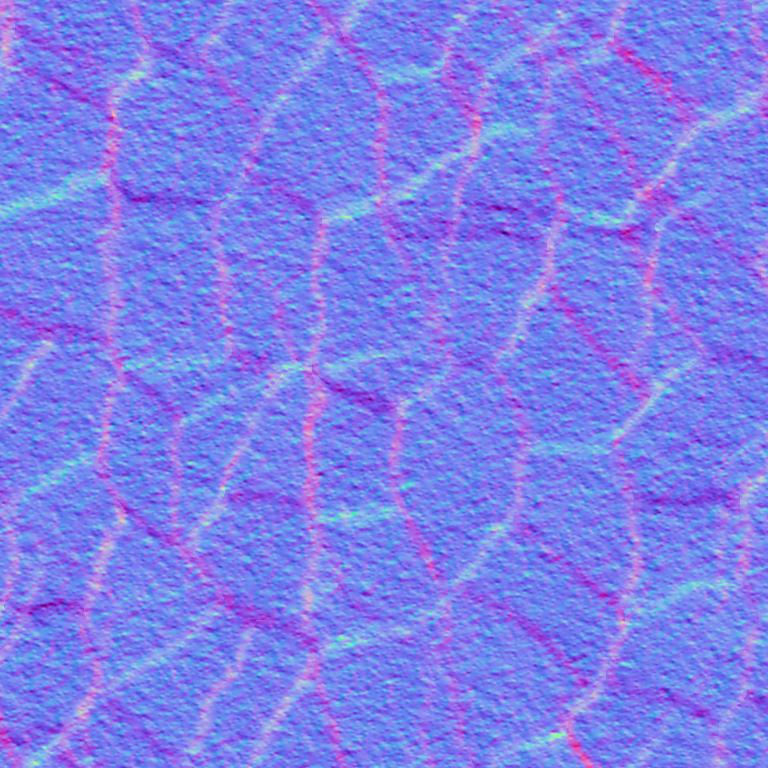
A Shadertoy shader for this texture map:

```glsl
// Tangent-space normal map of creased, finely grained leather.

vec2 hash2(vec2 p) {
    vec3 q = fract(p.xyx * vec3(0.1031, 0.1030, 0.0973));
    q += dot(q, q.yzx + 33.33);
    return fract((q.xx + q.yz) * q.zy);
}

// Slope of randomly raised and sunken round bumps, one per grid cell.
vec2 bumpSlope(vec2 p) {
    vec2 cell = floor(p), slope = vec2(0.0);
    for (int y = -1; y <= 1; y++)
    for (int x = -1; x <= 1; x++) {
        vec2 id = cell + vec2(x, y);
        vec2 d = p - id - hash2(id);
        float height = 2.0 * hash2(id + 71.7).x - 1.0;
        slope += 10.0 * height * d * exp(-5.0 * dot(d, d));
    }
    return slope;
}

// Slope of the creases between Voronoi cells; every crease faces right.
vec2 creaseSlope(vec2 p, float width) {
    vec2 cell = floor(p), nearId = cell, nearest = vec2(0.0);
    float best = 9.0;
    for (int y = -1; y <= 1; y++)
    for (int x = -1; x <= 1; x++) {
        vec2 id = cell + vec2(x, y);
        vec2 d = id + 0.05 + 0.9 * hash2(id) - p;
        if (dot(d, d) < best) {
            best = dot(d, d);
            nearest = d;
            nearId = id;
        }
    }
    vec2 slope = vec2(0.0);
    float total = 0.0;
    for (int y = -2; y <= 2; y++)
    for (int x = -2; x <= 2; x++) {
        if (x == 0 && y == 0) continue;
        vec2 id = nearId + vec2(x, y);
        vec2 d = id + 0.05 + 0.9 * hash2(id) - p;
        vec2 across = normalize(d - nearest);
        float edge = dot(0.5 * (nearest + d), across) / width;
        float weight = exp(-edge * edge);
        slope += weight * across * (across.x < 0.0 ? -1.0 : 1.0);
        total += weight;
    }
    return slope / max(1.0, total);
}

void mainImage(out vec4 fragColor, in vec2 fragCoord) {
    vec2 uv = fragCoord / iResolution.y;

    // Fine grain in three sizes, a little wider than tall
    mat2 slant = mat2(0.85, -0.18, 0.18, 1.1);
    vec2 q = slant * uv;
    vec2 grain = 0.5 * bumpSlope(q * 52.0)
               + 0.8 * bumpSlope(q * 98.0 + 17.0)
               + 0.75 * bumpSlope(q * 185.0 + 41.0);
    grain = grain * slant;

    // Meandering, slightly ragged creases
    vec2 p = uv + 0.010 * sin(uv.yx * vec2(19.0, 23.0) + vec2(0.7, 2.1))
                + 0.004 * sin(uv.yx * vec2(61.0, 53.0) + uv * 31.0)
                + 0.0014 * bumpSlope(uv * 60.0 + 9.0);
    float strength = 0.82 + 0.18 * sin(uv.x * 17.0 + 2.0 * sin(uv.y * 13.0));
    float patches = smoothstep(-0.35, 0.4,
        sin(uv.x * 8.0 + 2.0) * sin(uv.y * 7.0 + 1.0 + 2.0 * uv.x));
    vec2 crease = strength * creaseSlope(p * vec2(6.9, 5.7) + 3.0, 0.058)
        + 0.75 * patches * creaseSlope(p * vec2(5.2, 4.3) + 23.0, 0.040);

    // Gentle swell of the plates, leaning left against the creases
    vec2 swell = 0.012 * sin(uv.yx * vec2(21.0, 27.0) + 3.0 * sin(uv * 9.0));

    // Green points down, blue follows from the unit normal
    vec2 tilt = vec2(-0.048, 0.0) + swell
              + vec2(0.27, -0.25) * crease
              + vec2(0.078, 0.095) * grain;
    float facing = sqrt(max(0.0, 1.0 - 4.0 * dot(tilt, tilt)));
    float blue = 0.49 + 0.45 * facing + 0.08 * tilt.y;
    fragColor = vec4(clamp(vec3(0.5 + tilt, blue), 0.0, 1.0), 1.0);
}
```
